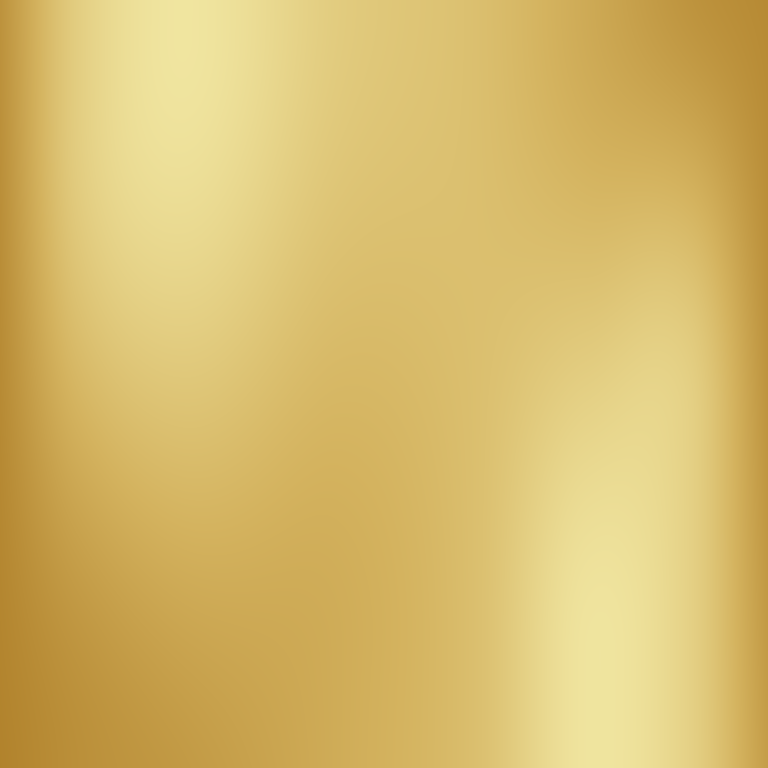
This texture is drawn by a three.js fragment shader. Its source:

```glsl
// Brushed gold sheet: two soft upright glows between darker bronze edges.
varying vec2 vUv;

const int STOPS = 10;

// Tone that eases from low to high between two heights.
float rise(float low, float high, float from, float to, float y) {
  return mix(low, high, smoothstep(from, to, y));
}

// Cubic through b and c, with slopes taken from the neighbours a and d.
// Each stop holds (position, tone).
float curve(vec2 a, vec2 b, vec2 c, vec2 d, float x) {
  float width = c.x - b.x;
  float t = clamp((x - b.x) / width, 0.0, 1.0);
  float slopeB = width * (c.y - a.y) / (c.x - a.x);
  float slopeC = width * (d.y - b.y) / (d.x - b.x);
  float ease = t * t * (3.0 - 2.0 * t);
  return mix(b.y, c.y, ease)
    + slopeB * t * (1.0 - t) * (1.0 - t)
    - slopeC * t * t * (1.0 - t);
}

// Brightness of the metal across the sheet.
float metalTone(vec2 p) {
  float y = p.y;
  vec2 stops[STOPS];

  // Left edge, its shoulder and the upper glow
  stops[1] = vec2(0.0, mix(0.05, 0.2, y));
  stops[2] = vec2(0.1, rise(0.17, 0.75, 0.0, 0.85, y));
  stops[3] = vec2(0.24, rise(0.25, 0.98, -0.1, 0.95, y));

  // Central valley and the steady band beside it
  stops[4] = vec2(0.44, rise(0.44, 0.74, 0.15, 1.0, y));
  stops[5] = vec2(0.62, 0.62);

  // Lower glow, its shoulder and the right edge
  stops[6] = vec2(0.765, rise(0.97, 0.42, 0.15, 1.0, y));
  stops[7] = vec2(0.9, rise(0.78, 0.2, 0.45, 1.05, y));
  stops[8] = vec2(1.0, mix(0.3, 0.12, y));

  // Mirrored stops keep the end slopes straight
  stops[0] = 2.0 * stops[1] - stops[2];
  stops[9] = 2.0 * stops[8] - stops[7];

  float tone = stops[1].y;
  for (int i = 1; i < STOPS - 2; i++) {
    if (p.x >= stops[i].x) {
      tone = curve(stops[i - 1], stops[i], stops[i + 1], stops[i + 2], p.x);
    }
  }
  return clamp(tone, 0.0, 1.0);
}

// Bronze to gold to pale yellow.
vec3 goldRamp(float tone) {
  vec3 bronze = vec3(0.68, 0.49, 0.15);
  vec3 gold = vec3(0.83, 0.70, 0.37);
  vec3 pale = vec3(0.945, 0.905, 0.635);
  vec3 shade = mix(bronze, gold, clamp(tone * 2.0, 0.0, 1.0));
  return mix(shade, pale, clamp(tone * 2.0 - 1.0, 0.0, 1.0));
}

void main() {
  gl_FragColor = vec4(goldRamp(metalTone(vUv)), 1.0);
}
```
